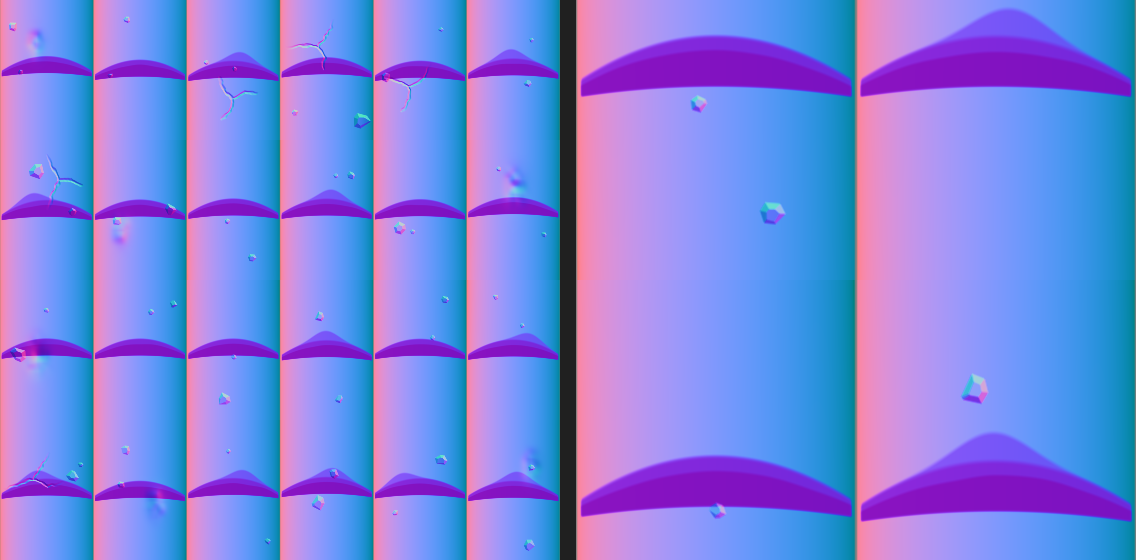
Left: the whole. Right: its middle third, enlarged.
Give the GLSL for this texture map, as a three.js fragment shader.

```glsl
// Tangent-space normal map of barrel roof tiles, six across and four down.
// Each tile is a rounded column ending in a crescent lip; pebbles, dents and
// cracks form a height field whose slope tilts the surface normal.
varying vec2 vUv;

const vec2 GRID = vec2(6.0, 4.0);
const float LIP_BASE = 0.109;   // height of the lip ends within a row
const float EDGE = 0.0012;      // softening width

float hash(vec2 p) {
  return fract(sin(dot(p, vec2(127.1, 311.7))) * 43758.5453);
}

vec2 hash2(vec2 p) {
  return vec2(hash(p), hash(p + 17.3));
}

float noise(vec2 p) {
  vec2 i = floor(p), f = fract(p);
  f = f * f * (3.0 - 2.0 * f);
  return mix(mix(hash(i), hash(i + vec2(1.0, 0.0)), f.x),
             mix(hash(i + vec2(0.0, 1.0)), hash(i + 1.0), f.x), f.y);
}

vec2 direction(float angle) {
  return vec2(cos(angle), sin(angle));
}

float segmentDistance(vec2 p, vec2 a, vec2 b) {
  vec2 ab = b - a;
  return length(p - a - ab * clamp(dot(p - a, ab) / dot(ab, ab), 0.0, 1.0));
}

// Random spot in a grid cell, kept clear of its borders
vec2 scatter(vec2 cell, float seed, vec2 margin) {
  return (cell + mix(margin, 1.0 - margin, hash2(cell + seed))) / GRID;
}

// Irregular hexagonal stone with sloping facets and a tilted top
float pebble(vec2 d, float radius, vec2 seed) {
  float reach = 0.0;
  for (int k = 0; k < 6; k++) {
    vec2 h = hash2(seed + float(k) * 3.7);
    reach = max(reach, dot(d, direction((float(k) + 0.6 * h.x) * 1.047)) * (0.85 + 0.4 * h.y));
  }
  vec2 tilt = (hash2(seed + 5.1) - 0.5) * 0.9;
  return 0.8 * max(0.0, min(radius - reach, 0.5 * radius + dot(d, tilt)));
}

// Soft oval hollow or swelling
float dent(vec2 d, vec2 seed) {
  vec2 q = d / (vec2(0.022, 0.036) * (0.7 + 0.4 * hash(seed)));
  float side = hash(seed + 2.9) < 0.7 ? -1.0 : 1.0;
  return side * 0.006 * exp(-2.0 * dot(q, q)) * (0.5 + noise(d * 70.0 + seed));
}

// Three bent grooves leaving one junction
float crack(vec2 d, vec2 seed) {
  vec2 p = d + 0.004 * (vec2(noise(d * 150.0 + seed), noise(d * 150.0 - seed)) - 0.5);
  float dist = 1.0;
  for (int k = 0; k < 3; k++) {
    vec2 h = hash2(seed + float(k) * 7.3);
    float angle = 6.28 * hash(seed) + 2.1 * float(k) + h.x;
    float size = mix(0.02, 0.032, h.y);
    vec2 elbow = direction(angle) * size;
    vec2 tip = elbow + direction(angle + 1.6 * (h.y - 0.5)) * size;
    dist = min(dist, min(segmentDistance(p, vec2(0.0), elbow), segmentDistance(p, elbow, tip)));
  }
  float fade = 1.0 - smoothstep(0.02, 0.06, length(d));
  return -0.0022 * fade * (1.0 - smoothstep(0.0, 0.0034, dist));
}

// Height of all wear in the cell around p
float wear(vec2 p) {
  vec2 cell = floor(p * GRID);
  float height = 0.0;
  for (int k = 0; k < 2; k++) {
    float seed = 11.0 + 23.0 * float(k);
    float size = hash(cell + seed + 4.4);
    vec2 d = p - scatter(cell, seed, vec2(0.13, 0.1));
    height += pebble(d, mix(0.004, 0.013, size * size), cell + seed);
  }
  if (hash(cell + 61.0) < 0.45) height += dent(p - scatter(cell, 71.0, vec2(0.3)), cell + 73.0);
  if (hash(cell + 83.0) < 0.34) height += crack(p - scatter(cell, 91.0, vec2(0.35, 0.27)), cell + 97.0);
  return height;
}

vec2 wearSlope(vec2 p) {
  vec2 e = vec2(0.0008, 0.0);
  return vec2(wear(p + e.xy) - wear(p - e.xy), wear(p + e.yx) - wear(p - e.yx)) / (2.0 * e.x);
}

// Rounded column, s running from -1 to 1 across it
vec3 columnNormal(float s) {
  float x = -s * (0.85 + 0.15 * s * s);
  float z = sqrt(max(0.0, 1.0 - x * x));
  return normalize(vec3(x, 0.2 * z, z + 0.001));
}

// Lays chipped rim, bevel and dark face over the column; y is measured from the lip ends
vec3 addLip(vec3 normal, float s, float y, vec2 cell) {
  float arch = max(0.0, 1.0 - s * s);
  float wobble = 0.002 * (noise(vec2(s * 3.0, 0.0) + cell * 9.0) - 0.5);
  float faceTop = 0.005 + 0.022 * arch + wobble;
  float bevelTop = faceTop + 0.003 + 0.006 * arch - wobble;
  float bump = (s - hash(cell + 31.0) + 0.5) / 0.38;
  float chipTop = bevelTop + 0.017 * arch * step(0.5, hash(cell + 37.0)) * exp(-bump * bump);
  float inside = smoothstep(-EDGE, EDGE, y - 0.0065 * arch) * (1.0 - smoothstep(0.95, 0.975, abs(s)));
  vec3 chip = vec3(0.3 * normal.x - 0.06, -0.3, 0.86);
  vec3 bevel = vec3(0.15 * normal.x, -0.66, 0.7);
  vec3 face = vec3(0.02 + 0.08 * normal.x, -0.83, 0.5);
  normal = mix(normal, chip, inside * (1.0 - smoothstep(-0.002, 0.002, y - chipTop)));
  normal = mix(normal, bevel, inside * (1.0 - smoothstep(-0.002, 0.002, y - bevelTop)));
  return mix(normal, face, inside * (1.0 - smoothstep(-EDGE, EDGE, y - faceTop)));
}

void main() {
  vec2 cell = floor(vUv * GRID);
  vec2 local = fract(vUv * GRID);
  float shift = hash(cell + 41.0) - 0.5;
  float y = local.y / GRID.y - LIP_BASE - 0.045 * shift * shift * shift;
  // The lip divides the tile above from the one below
  vec2 tile = vec2(cell.x, mod(cell.y + step(0.0, y), GRID.y));
  float lean = 0.04 * (hash(tile + 53.0) - 0.5) * (local.y - 0.5);
  float s = clamp(2.0 * (local.x + lean) - 1.0, -1.0, 1.0);

  vec3 normal = addLip(columnNormal(s), s, y, cell);
  normal = normalize(vec3(normal.xy - wearSlope(vUv), normal.z));
  float seam = smoothstep(0.0, 0.008, min(local.x, 1.0 - local.x));
  gl_FragColor = vec4(mix(vec3(0.5), 0.5 + 0.5 * normal, seam), 1.0);
}
```
